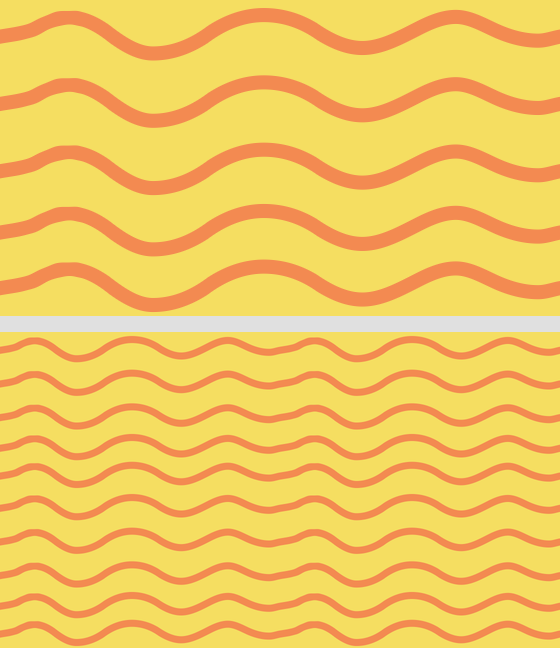
Top: one tile. Bottom: repeated 2 by 2.
Reproduce this pattern procedurally as a Shadertoy shader.

```glsl
// Five hand-drawn orange wavy stripes running across a flat yellow ground.

const float TAU = 6.2831853;
const vec3 GROUND = vec3(0.961, 0.870, 0.380);
const vec3 STRIPE = vec3(0.953, 0.541, 0.318);
const float ASPECT = 16.0 / 9.0;
const float HALF_WIDTH = 0.0223;

// Height of each stripe where it meets the side edges
const int STRIPES = 5;
const float LEVEL[STRIPES] = float[](0.884, 0.671, 0.458, 0.264, 0.088);

// Wave knots: x, height, slope; the last one continues the first
const int KNOTS = 15;
const vec3 WAVE[KNOTS] = vec3[](
    vec3(0.0, 0.0, 0.32), vec3(0.052, 0.0185, 0.57), vec3(0.104, 0.0565, 0.32),
    vec3(0.126, 0.06, 0.0), vec3(0.195, 0.0093, -1.33), vec3(0.273, -0.0532, 0.0),
    vec3(0.371, 0.0069, 1.24), vec3(0.471, 0.0683, 0.0), vec3(0.566, 0.0162, -1.16),
    vec3(0.647, -0.0359, 0.0), vec3(0.749, 0.0278, 0.89), vec3(0.814, 0.0625, 0.0),
    vec3(0.885, 0.0197, -0.8), vec3(0.961, -0.0127, 0.0), vec3(1.0, 0.0, 0.32));

// Cubic Hermite segment: returns height and slope at x
vec2 hermite(float x, vec3 a, vec3 b) {
    float span = b.x - a.x;
    float t = (x - a.x) / span;
    float u = 1.0 - t;
    float height = mix(a.y, b.y, t * t * (3.0 - 2.0 * t))
                 + span * t * u * (u * a.z - t * b.z);
    float slope = 6.0 * t * u * (b.y - a.y) / span
                + a.z * u * (1.0 - 3.0 * t) + b.z * t * (3.0 * t - 2.0);
    return vec2(height, slope);
}

vec2 wave(float x) {
    vec2 result = vec2(0.0);
    for (int i = 0; i < KNOTS - 1; i++) {
        if (x >= WAVE[i].x && x < WAVE[i + 1].x) result = hermite(x, WAVE[i], WAVE[i + 1]);
    }
    return result;
}

// Slight unevenness of the pen around the first crest
float penWobble(float x) {
    float window = smoothstep(0.02, 0.09, x) * (1.0 - smoothstep(0.135, 0.15, x));
    return 0.0009 * window * cos(TAU * 26.0 * (x - 0.104));
}

// Vertical distance to the nearest stripe, wrapped over top and bottom
float nearestStripe(float y) {
    float nearest = 1.0;
    for (int i = 0; i < STRIPES; i++) {
        nearest = min(nearest, abs(fract(y - LEVEL[i] + 0.5) - 0.5));
    }
    return nearest;
}

float coverage(float dist, float pixel) {
    return clamp(0.5 - dist / pixel, 0.0, 1.0);
}

void mainImage(out vec4 fragColor, in vec2 fragCoord) {
    vec2 uv = fragCoord / iResolution.xy;
    vec2 curve = wave(fract(uv.x));

    // Slope correction keeps the line width even along the curve
    float across = nearestStripe(uv.y - curve.x) / length(vec2(1.0, curve.y / ASPECT));
    float dist = across - HALF_WIDTH - penWobble(uv.x);

    vec3 color = mix(GROUND, STRIPE, coverage(dist, 1.0 / iResolution.y));
    fragColor = vec4(color, 1.0);
}
```
